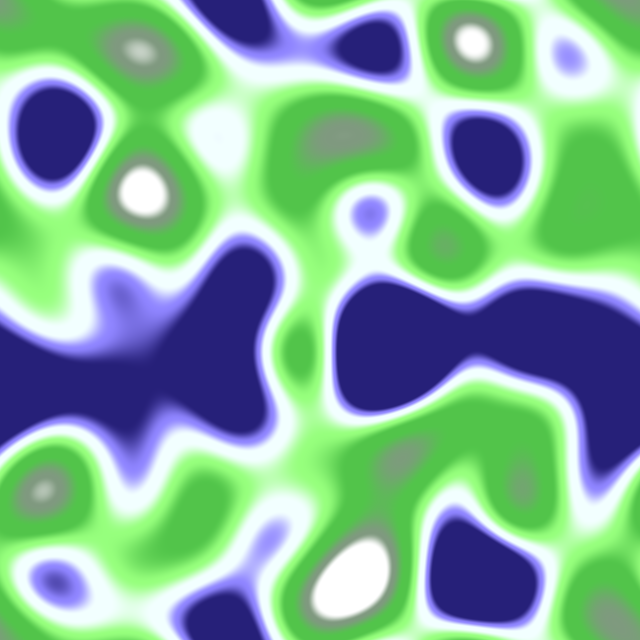
This texture is drawn by a Shadertoy shader. Its source:

```glsl
const float TAU = 6.2831853;
const int MAX_WAVE = 7;            // highest wave count across the canvas
const float MEAN_WAVE = 3.5;       // typical wave count
const float WAVE_SPREAD = 1.8;
const float BLOB_VARIANCE = 0.67;
const float BAND_HEIGHT = 0.45;    // centre of the dark horizontal band
const float BAND_BEND = 0.025;
const vec3 BAND_HARMONICS = vec3(0.5, 0.5, 0.4);

const vec3 NAVY = vec3(0.150, 0.125, 0.475);
const vec3 VIOLET = vec3(0.56, 0.52, 1.0);
const vec3 ICE = vec3(0.95, 1.0, 1.0);
const vec3 LIME = vec3(0.59, 1.0, 0.49);
const vec3 GREEN = vec3(0.32, 0.77, 0.29);
const vec3 GREY = vec3(0.50, 0.60, 0.50);
const vec3 WHITE = vec3(1.0);

float hash(vec2 p) {
    vec3 q = fract(vec3(p.xyx) * 0.1031 + 0.37);
    q += dot(q, q.yzx + 33.33);
    return fract((q.x + q.y) * q.z);
}

// Sum of plane waves with random phases, scaled to a fixed variance
float blobs(vec2 uv) {
    float sum = 0.0;
    float power = 0.0;
    for (int x = 1; x <= MAX_WAVE; x++) {
        for (int y = -MAX_WAVE; y <= MAX_WAVE; y++) {
            vec2 wave = vec2(x, y);
            float offset = (length(wave) - MEAN_WAVE) / WAVE_SPREAD;
            float weight = exp(-offset * offset);
            float phase = hash(wave + 19.0);
            sum += weight * cos(TAU * (dot(wave, uv) + phase));
            power += weight * weight;
        }
    }
    return sum * sqrt(2.0 * BLOB_VARIANCE / power);
}

// Low valley running from side to side
float valley(vec2 uv) {
    float bend = BAND_BEND * sin(TAU * uv.x);
    float angle = TAU * (uv.y - BAND_HEIGHT + bend);
    return -dot(BAND_HARMONICS, cos(angle * vec3(1.0, 2.0, 3.0)));
}

// Colour by height, from the valley floor to the peaks
vec3 ramp(float height) {
    vec3 color = mix(NAVY, VIOLET, smoothstep(-0.93, -0.59, height));
    color = mix(color, ICE, smoothstep(-0.61, -0.30, height));
    color = mix(color, LIME, smoothstep(-0.13, 0.30, height));
    color = mix(color, GREEN, smoothstep(0.28, 0.75, height));
    color = mix(color, GREY, smoothstep(1.05, 1.75, height));
    return mix(color, WHITE, smoothstep(1.75, 2.12, height));
}

void mainImage(out vec4 fragColor, in vec2 fragCoord) {
    vec2 uv = fragCoord / iResolution.y;
    fragColor = vec4(ramp(blobs(uv) + valley(uv)), 1.0);
}
```
